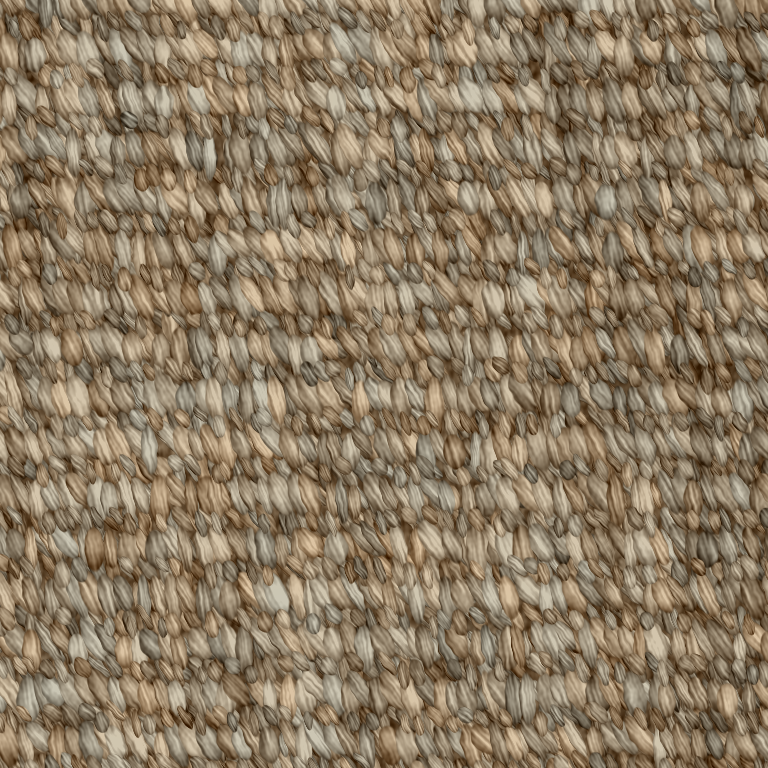
Write a WebGL 2 fragment shader that draws this texture.

```glsl
#version 300 es
precision highp float;
// Coarse woven sisal: rows of plump leaning strands with small knots between them.

uniform vec2 u_resolution;
out vec4 outColor;

const float ROWS = 15.5;
const float STRANDS = 50.0;
const float KNOTS = 46.0;
const float SLIVERS = 62.0;
const vec3 SHADE = vec3(0.29, 0.21, 0.12);
const vec3 STRAW = vec3(0.76, 0.70, 0.60);
const vec3 WARMTH = vec3(0.032, -0.003, -0.030);

vec2 hash2(vec2 p) {
  vec3 q = fract(p.xyx * vec3(0.1031, 0.1030, 0.0973));
  q += dot(q, q.yzx + 33.33);
  return fract((q.xx + q.yz) * q.zy);
}

// Gradient noise, roughly -0.7 to 0.7
float cornerSlope(vec2 cell, vec2 offset) {
  return dot(hash2(cell) * 2.0 - 1.0, offset);
}

float gradientNoise(vec2 p) {
  vec2 i = floor(p), f = p - i;
  vec2 u = f * f * f * (f * (f * 6.0 - 15.0) + 10.0);
  vec2 e = vec2(0.0, 1.0);
  float low = mix(cornerSlope(i, f), cornerSlope(i + e.yx, f - e.yx), u.x);
  float high = mix(cornerSlope(i + e.xy, f - e.xy), cornerSlope(i + e.yy, f - e.yy), u.x);
  return 1.4 * mix(low, high, u.y);
}

// Position along (y) and across (x) a strand that leans to the left at its top
vec2 strandSpace(vec2 d, float lean, vec2 halfSize) {
  float c = cos(lean), s = sin(lean);
  return vec2(c * d.x + s * d.y, c * d.y - s * d.x) / halfSize;
}

// Rounded profile with fine twisted fibres
float strandTone(vec2 q, float body, vec2 rnd) {
  float fibre = gradientNoise(vec2((q.x + 0.30 * q.y) * 3.2, q.y * 0.7) + rnd * 91.0);
  return -0.12 + 0.90 * sqrt(body) + 0.42 * (rnd.x - 0.5)
       + 0.60 * fibre + 0.12 * q.x + 0.06 * q.y;
}

// Paints one family of strands over paint = (tone, warmth)
vec2 paintStrands(vec2 paint, vec2 p, vec2 count, float rowShift, vec2 halfSize,
                  float lean, float density, float lift, float seed) {
  float nearRow = floor(p.y * count.y + rowShift);
  for (int j = -1; j <= 1; j++) {
    float row = nearRow + float(j);
    float slide = hash2(vec2(row + 40.0, seed)).x;
    float nearCol = floor(p.x * count.x + slide);
    for (int i = -2; i <= 2; i++) {
      vec2 cell = vec2(nearCol + float(i), row);
      vec2 place = hash2(cell + seed);
      vec2 shape = hash2(cell + seed + 57.3);
      vec2 dye = hash2(cell + seed + 131.7);
      vec2 jitter = (place - 0.5) * vec2(0.65, 0.26);
      vec2 centre = (cell + 0.5 + jitter - vec2(slide, rowShift)) / count;
      vec2 size = halfSize * mix(vec2(0.70, 0.80), vec2(1.30, 1.20), shape);
      vec2 q = strandSpace(p - centre, lean + 0.6 * (place.y - 0.5), size);
      float body = max(1.0 - q.x * q.x - pow(abs(q.y), 1.8), 0.0);
      float present = step(fract(place.x * 7.0 + dye.y), density);
      float cover = smoothstep(0.0, 0.28, body) * present;
      vec2 strand = vec2(strandTone(q, body, dye) + lift, (dye.y - 0.5) * 2.0);
      paint = mix(paint, strand, cover);
    }
  }
  return paint;
}

// Broad fading: darker to the right, with soft vertical streaks
float wear(vec2 uv) {
  float streak = gradientNoise(vec2(uv.x * 17.0, uv.y * 2.2) + 8.0);
  float patches = gradientNoise(uv * 5.0 + 23.0);
  return 0.18 * streak + 0.08 * patches - 0.08 * smoothstep(0.45, 1.0, uv.x);
}

void main() {
  vec2 uv = gl_FragCoord.xy / u_resolution;

  // Uneven rows and ragged strand edges
  vec2 p = uv;
  p.y += 0.007 * gradientNoise(vec2(uv.x * 6.0, uv.y * 9.0));
  p += 0.0020 * vec2(gradientNoise(uv * 75.0), gradientNoise(uv * 75.0 + 40.0));

  // Backing, thin shaded slivers, main strands, then knots in the furrows
  vec2 paint = vec2(0.15 + 0.40 * gradientNoise(uv * vec2(130.0, 80.0)), 0.4);
  paint = paintStrands(paint, p, vec2(SLIVERS, ROWS * 2.0), 0.5,
                       vec2(0.0090, 0.0220), 0.45, 1.0, -0.10, 29.0);
  paint = paintStrands(paint, p, vec2(STRANDS, ROWS), 0.0,
                       vec2(0.0125, 0.0300), 0.32, 1.0, 0.07, 11.0);
  paint = paintStrands(paint, p, vec2(KNOTS, ROWS), 0.5,
                       vec2(0.0085, 0.0165), 0.42, 0.75, 0.02, 73.0);

  // Furrow shadow, wear and fine grain
  float furrow = 0.5 + 0.5 * cos(6.2831853 * p.y * ROWS);
  float grain = gradientNoise(uv * vec2(210.0, 150.0));
  float tone = paint.x + 0.12 - 0.16 * furrow + wear(uv) + 0.14 * grain;
  tone = clamp(tone, -0.25, 1.15);

  float warm = paint.y + 0.5 * gradientNoise(uv * 9.0 + 60.0);
  outColor = vec4(mix(SHADE, STRAW, tone) + WARMTH * warm, 1.0);
}
```
